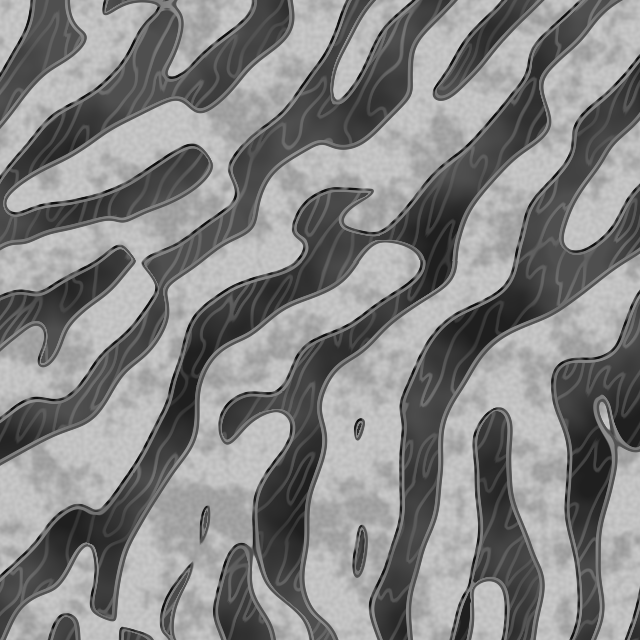
Write a Shadertoy shader that draws this pattern.

```glsl
// Grey zebra hide: pale mottled bands with outlined edges over dark, wavy-haired gaps.

vec2 hash2(vec2 p) {
    vec3 q = fract(vec3(p.xyx) * vec3(0.1031, 0.1030, 0.0973));
    q += dot(q, q.yzx + 33.33);
    return fract((q.xx + q.yz) * q.zy);
}

float cornerSlope(vec2 id, vec2 d) {
    float a = 6.2832 * hash2(id).x;
    return dot(vec2(cos(a), sin(a)), d);
}

float gradientNoise(vec2 p) {
    p += 40.0;
    vec2 i = floor(p), f = fract(p);
    vec2 u = f * f * f * (f * (f * 6.0 - 15.0) + 10.0);
    vec2 e = vec2(1.0, 0.0);
    return 1.4 * mix(mix(cornerSlope(i, f), cornerSlope(i + e, f - e), u.x),
                     mix(cornerSlope(i + e.yx, f - e.yx), cornerSlope(i + 1.0, f - 1.0), u.x), u.y);
}

// Bands run diagonally, turning upright toward the lower right and the upper left corner
float bandAngle(vec2 p) {
    return 0.68 + 0.85 * smoothstep(-0.08, 0.2, 0.13 + 0.5 * p.x - p.y)
                + 0.45 * smoothstep(0.55, 0.9, p.y - p.x);
}

// Sum of oriented wave packets of mixed width: positive inside the pale bands
float bandField(vec2 p) {
    p += 0.018 * vec2(gradientNoise(p * 8.0), gradientNoise(p * 8.0 + 31.0));
    vec2 cell = floor(p * 5.0), wave = vec2(0.0);
    for (int j = -2; j <= 2; j++)
    for (int i = -2; i <= 2; i++) {
        vec2 id = cell + vec2(i, j);
        vec2 center = (id + hash2(id + 57.0)) / 5.0;
        vec2 rnd = hash2(id + 113.0);
        float a = bandAngle(center) + 0.7 * (rnd.x - 0.5);
        vec2 d = p - center;
        float along = dot(d, vec2(cos(a), sin(a)));
        float across = dot(d, vec2(-sin(a), cos(a)));
        float frequency = mix(5.2, 9.5, hash2(id + 211.0).x);
        float phase = 6.2832 * (frequency * across + rnd.y);
        wave += exp(-28.0 * along * along - 85.0 * across * across) * vec2(cos(phase), sin(phase));
    }
    return wave.x / (length(wave) + 0.1) + 0.06;
}

// Long thin cells whose zero contour traces the hairs
float hairField(vec2 p) {
    p += 0.008 * vec2(gradientNoise(p * 18.0), gradientNoise(p * 18.0 + 9.0));
    vec2 q = vec2(dot(p, vec2(0.45, 0.89)), dot(p, vec2(-0.89, 0.45)));
    return gradientNoise(q * vec2(9.0, 42.0));
}

void mainImage(out vec4 fragColor, in vec2 fragCoord) {
    vec2 p = fragCoord / iResolution.y;
    float px = 1.0 / iResolution.y;
    vec2 e = vec2(0.001, 0.0);

    // Signed distance to the band edge
    float band = bandField(p);
    vec2 slope = (vec2(bandField(p + e), bandField(p + e.yx)) - band) / e.x;
    float steepness = max(length(slope), 10.0);
    float edge = band / steepness;

    // Dark ground with soft hairs
    float hair = hairField(p);
    vec2 hairSlope = (vec2(hairField(p + e), hairField(p + e.yx)) - hair) / e.x;
    float hairDist = abs(hair) / max(length(hairSlope), 14.0);
    float ground = 0.23 + 0.2 * gradientNoise(p * 5.0) + 0.05 * (p.y - p.x);
    ground = clamp(ground + 0.03 * gradientNoise(p * 30.0), 0.12, 0.31);
    float hairFade = clamp(0.85 + 0.6 * gradientNoise(p * 9.0 + 5.0), 0.3, 1.2);
    ground += 0.13 * hairFade * (1.0 - smoothstep(0.001, 0.004, hairDist));

    // Pale hide with soft cloudy blotches and faint grain
    float cloud = 0.8 * gradientNoise(p * 8.0 + 3.0) + 0.6 * gradientNoise(p * 21.0)
                + 0.45 * gradientNoise(p * 55.0);
    float hide = mix(0.63, 0.765, smoothstep(-0.6, 0.2, cloud));
    hide += 0.035 * gradientNoise(p * 130.0);

    // Grey rim on the dark side, then the hide
    float aa = 0.7 * px;
    float rim = 0.5 + 0.1 * gradientNoise(p * 12.0 + 20.0);
    float shade = mix(ground, rim, smoothstep(-0.0085, -0.0065, edge));
    shade = mix(shade, hide, smoothstep(-aa, aa, edge));

    // Fine crease, blackest and broken on the lower right edges
    float facing = smoothstep(0.2, 0.8, dot(slope / steepness, vec2(-0.6, 0.8)));
    float broken = mix(0.9, 0.75 + 0.8 * gradientNoise(p * 80.0), facing);
    float crease = 1.0 - smoothstep(0.001, 0.001 + 1.2 * px, abs(edge + 0.001));
    shade = mix(shade, mix(0.3, 0.06, facing), crease * clamp(broken, 0.0, 1.0));

    fragColor = vec4(vec3(shade), 1.0);
}
```
